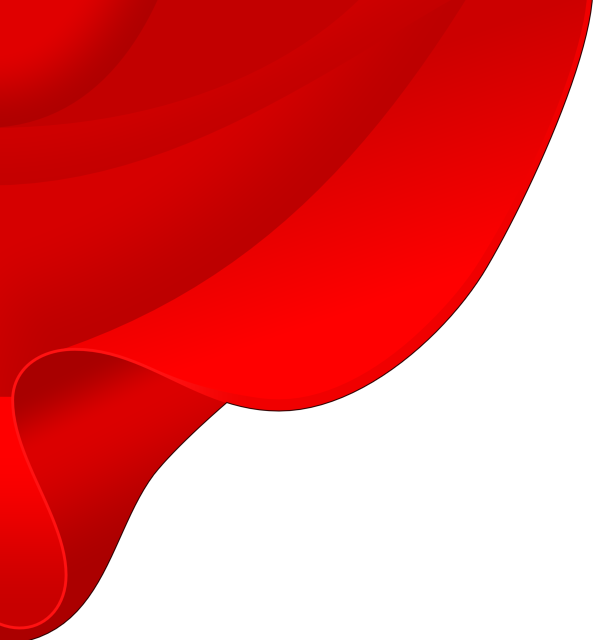
Give the GLSL for this background, as a Shadertoy shader.

```glsl
// Folded red cloth with a wavy, glossy rim hanging over a white background.

// Distance to a cubic Bezier; flips side for each crossing to the right of p.
float cubic(vec2 p, vec2 a, vec2 b, vec2 c, vec2 d, inout float side) {
    const int STEPS = 24;
    float nearest = 1e5;
    vec2 from = a;
    for (int i = 1; i <= STEPS; i++) {
        float t = float(i) / float(STEPS), s = 1.0 - t;
        vec2 to = s*s*s*a + 3.0*s*s*t*b + 3.0*s*t*t*c + t*t*t*d;
        vec2 edge = to - from, rel = p - from;
        float along = clamp(dot(rel, edge) / dot(edge, edge), 0.0, 1.0);
        nearest = min(nearest, length(rel - edge * along));
        if ((from.y > p.y) != (to.y > p.y)
            && rel.x < edge.x * rel.y / edge.y) side = -side;
        from = to;
    }
    return nearest;
}

// Signed distances below are positive on the left of each curve.
float rimCurve(vec2 p) {
    float side = -1.0;
    float d = cubic(p, vec2(92.7, 102.6), vec2(93.2, 92), vec2(82.5, 69), vec2(76.2, 58.3), side);
    d = min(d, cubic(p, vec2(76.2, 58.3), vec2(70.5, 48.5), vec2(57, 35.7), vec2(43.6, 35.7), side));
    d = min(d, cubic(p, vec2(43.6, 35.7), vec2(31, 35.7), vec2(23, 45.2), vec2(11.7, 45.2), side));
    d = min(d, cubic(p, vec2(11.7, 45.2), vec2(6, 45.2), vec2(2.2, 42), vec2(2.2, 37.5), side));
    d = min(d, cubic(p, vec2(2.2, 37.5), vec2(2.2, 28.5), vec2(10.55, 19), vec2(10.55, 10.15), side));
    d = min(d, cubic(p, vec2(10.55, 10.15), vec2(10.55, 3), vec2(4, -1), vec2(-2.6, 3.65), side));
    return side * d;
}

float undersideCurve(vec2 p) {
    float side = -1.0;
    float d = cubic(p, vec2(52, 50), vec2(42, 43), vec2(29, 32), vec2(24.1, 25.8), side);
    d = min(d, cubic(p, vec2(24.1, 25.8), vec2(17.5, 17), vec2(16.5, 2), vec2(3, -0.5), side));
    return side * d;
}

float crease(vec2 p, vec2 a, vec2 b, vec2 c, vec2 d) {
    float side = -1.0;
    float dist = cubic(p, a, b, c, d, side);
    return side * dist;
}

float deepCrease(vec2 p) {
    float side = -1.0;
    float d = cubic(p, vec2(74, 102), vec2(58, 76), vec2(40, 56), vec2(10, 45.5), side);
    d = min(d, cubic(p, vec2(10, 45.5), vec2(9, 43), vec2(8, 40), vec2(8, 37), side));
    return side * d;
}

void mainImage(out vec4 fragColor, in vec2 fragCoord) {
    // The canvas is 100 units high.
    vec2 p = 100.0 * fragCoord / iResolution.y;
    float aa = 70.0 / iResolution.y;

    float rim = rimCurve(p);
    float underside = undersideCurve(p);
    float deep = deepCrease(p);
    float middle = crease(p, vec2(74, 102), vec2(52, 90), vec2(28, 71), vec2(-2, 71));
    float upper = crease(p, vec2(58, 102), vec2(46, 89), vec2(25, 80), vec2(-2, 80));
    float corner = crease(p, vec2(25.5, 102), vec2(20.5, 90), vec2(12, 80.3), vec2(-2, 80));

    // Outer slope with an orange gloss above the rim
    float slope = clamp((100.0 - p.y + 0.35 * p.x - 31.0) / 37.0, 0.0, 1.0);
    float gloss = smoothstep(0.0, 5.0, 38.5 - p.y - 0.365 * (p.x - 37.1));
    gloss *= smoothstep(30.0, 38.0, p.x);
    vec3 cloth = vec3(mix(0.80, 1.0, slope), 0.34 * gloss, 0.0);

    // Inner creases, from the deepest shadow to the upper left corner
    float shade = mix(0.74, 0.84, smoothstep(0.0, 20.0, deep));
    cloth = mix(cloth, vec3(shade, 0, 0), smoothstep(-aa, aa, deep));
    shade = mix(0.77, 0.81, smoothstep(0.0, 9.0, middle));
    cloth = mix(cloth, vec3(shade, 0, 0), smoothstep(-aa, aa, middle));
    cloth = mix(cloth, vec3(0.76, 0, 0), smoothstep(-aa, aa, upper));
    shade = mix(0.69, 0.88, smoothstep(0.0, 12.0, corner));
    cloth = mix(cloth, vec3(shade, 0, 0), smoothstep(-aa, aa, corner));

    // Bright lobe at the lower left
    float lobe = smoothstep(-aa, aa, 38.0 - p.y) * step(p.x, 12.0);
    shade = mix(0.78, 1.0, smoothstep(3.0, 30.0, p.y));
    cloth = mix(cloth, vec3(shade, 0, 0), lobe);

    // Rim band, thin around the fold and wide below the gloss
    float wide = smoothstep(24.0, 40.0, p.x);
    float width = mix(0.45, 1.9, wide) * mix(1.0, 0.5, smoothstep(65.0, 90.0, p.x));
    vec3 rimColor = mix(vec3(1.0, 0.07, 0.07), vec3(0.94, 0, 0), wide);
    cloth = mix(cloth, rimColor, smoothstep(-aa, aa, width - rim));

    // Shaded underside of the fold
    float across = 0.45 * p.x + 0.9 * (100.0 - p.y);
    shade = mix(0.66, 0.86, smoothstep(57.0, 66.0, across));
    shade -= 0.19 * smoothstep(66.0, 87.0, across);
    vec3 color = mix(vec3(shade, 0, 0), cloth, smoothstep(-aa, aa, rim));

    // Thin dark outline, then the white ground
    float outline = max(rim, underside);
    color = mix(vec3(0.15, 0, 0), color, smoothstep(0.05, 0.05 + 2.0 * aa, outline));
    color = mix(vec3(1), color, smoothstep(-aa, aa, outline));
    fragColor = vec4(color, 1.0);
}
```
